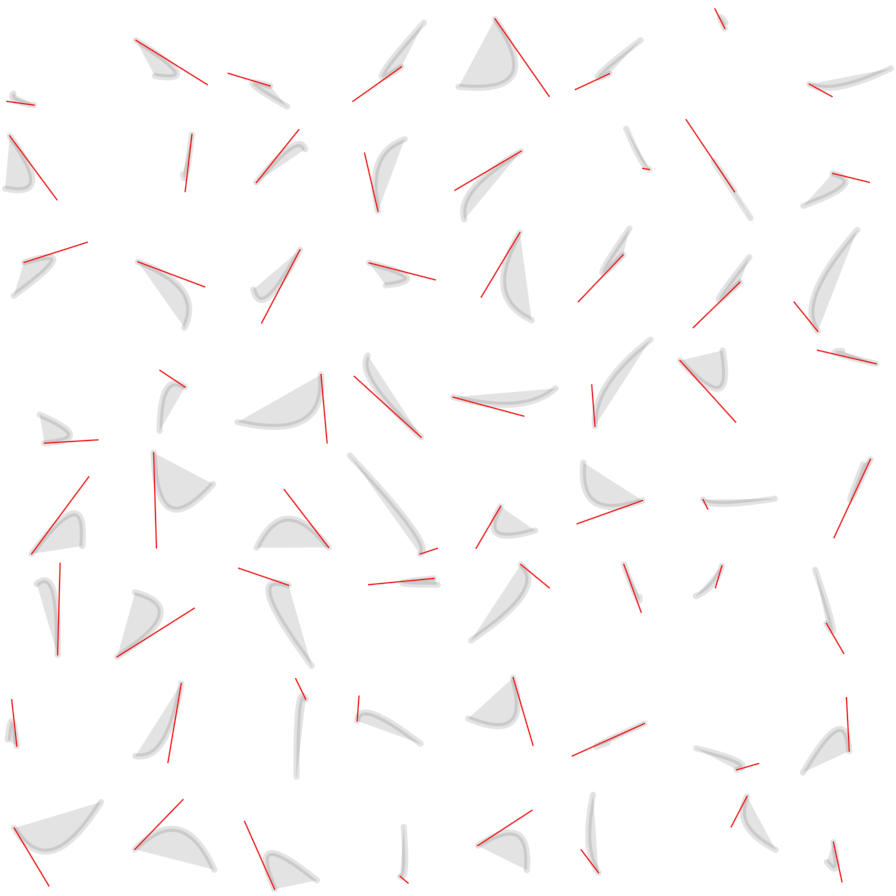
Give the GLSL for this pattern, as a three.js fragment shader.

```glsl
varying vec2 vUv;

const float CELLS = 8.0;           // curves across and up
const float MARGIN = 0.03;         // free border of a cell, in cells
const float STROKE_RADIUS = 0.0034;
const float HANDLE_RADIUS = 0.0007;
const float SOFTNESS = 0.001;      // half width of a smoothed edge
const float SEED = 17.0;
const int SEGMENTS = 28;
const vec3 PAPER = vec3(1.0);
const vec3 SHADE = vec3(0.89);     // multiplies, so overlaps turn darker
const vec3 HANDLE = vec3(0.93, 0.08, 0.08);

vec2 hash2(vec2 cell, float salt) {
  vec3 q = fract(vec3(cell.xyx + salt * 7.31 + SEED) * vec3(0.1031, 0.1030, 0.0973));
  q += dot(q, q.yzx + 33.33);
  return fract((q.xx + q.yz) * q.zy);
}

vec2 randomPoint(vec2 cell, float salt) {
  return (cell + mix(vec2(MARGIN), vec2(1.0 - MARGIN), hash2(cell, salt))) / CELLS;
}

float cross2(vec2 a, vec2 b) {
  return a.x * b.y - a.y * b.x;
}

float segmentDistance(vec2 p, vec2 a, vec2 b) {
  vec2 ab = b - a;
  float t = clamp(dot(p - a, ab) / max(dot(ab, ab), 1e-10), 0.0, 1.0);
  return length(p - a - ab * t);
}

// Distance to the quadratic curve from a to c, pulled towards b
float curveDistance(vec2 p, vec2 a, vec2 b, vec2 c) {
  float nearest = 10.0;
  vec2 last = a;
  for (int i = 1; i <= SEGMENTS; i++) {
    float t = float(i) / float(SEGMENTS);
    vec2 next = mix(mix(a, b, t), mix(b, c, t), t);
    nearest = min(nearest, segmentDistance(p, last, next));
    last = next;
  }
  return nearest;
}

// Signed distance to the area between the curve and its chord
float bowDistance(vec2 p, vec2 a, vec2 b, vec2 c, float toCurve) {
  float area = cross2(b - a, c - a);
  float side = area < 0.0 ? -1.0 : 1.0;
  area = side * max(abs(area), 1e-7);
  float pull = cross2(p - a, c - a) / area;
  float end = cross2(b - a, p - a) / area;
  float x = 0.5 * pull + end;
  float inside = x * x < end ? -toCurve : toCurve;
  float beyondChord = -side * cross2(p - a, c - a) / max(length(c - a), 1e-5);
  return max(inside, beyondChord);
}

float coverage(float d) {
  return 1.0 - smoothstep(-SOFTNESS, SOFTNESS, d);
}

void main() {
  vec2 cell = floor(vUv * CELLS);
  vec2 start = randomPoint(cell, 1.0);
  vec2 control = randomPoint(cell, 2.0);
  vec2 end = randomPoint(cell, 3.0);

  float toCurve = curveDistance(vUv, start, control, end);
  float fill = coverage(bowDistance(vUv, start, control, end, toCurve));
  float stroke = coverage(toCurve - STROKE_RADIUS);
  float handle = coverage(segmentDistance(vUv, start, control) - HANDLE_RADIUS);

  // Fill and stroke overlap, the handle lies on top
  vec3 color = PAPER * mix(vec3(1.0), SHADE, fill) * mix(vec3(1.0), SHADE, stroke);
  gl_FragColor = vec4(mix(color, HANDLE, handle), 1.0);
}
```
